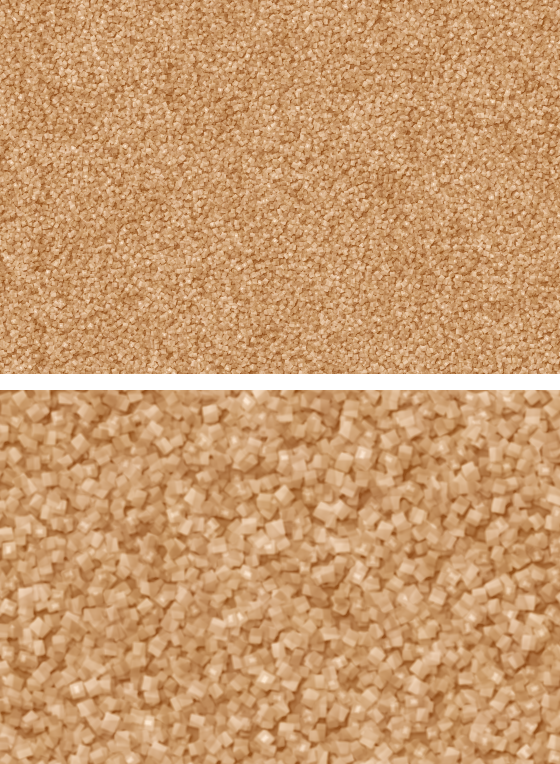
Top, the full canvas; bottom, a detail of the centre.
This texture is drawn by a Shadertoy shader. Its source:

```glsl
// Draws a sunlit bed of raw cane sugar: small, blocky, translucent crystals.

const float GRAIN_ROWS = 60.0;   // grain cells per canvas height
const int LAYERS = 4;            // crystals piled from bottom to top
const vec2 LIGHT_DIR = vec2(-0.6, 0.8);
const vec3 SHADE_COLOR = vec3(0.64, 0.40, 0.20);
const vec3 SUGAR_COLOR = vec3(0.79, 0.60, 0.41);
const vec3 SHINE_COLOR = vec3(0.92, 0.80, 0.68);

vec3 hash32(vec2 p) {
    vec3 q = fract(p.xyx * vec3(0.1031, 0.1030, 0.0973));
    q += dot(q, q.yxz + 33.33);
    return fract((q.xxy + q.yzz) * q.zyx);
}

mat2 rotation(float angle) {
    float c = cos(angle), s = sin(angle);
    return mat2(c, s, -s, c);
}

float cornerGradient(vec2 corner, vec2 offset) {
    float angle = 6.2832 * hash32(corner).x;
    return dot(vec2(cos(angle), sin(angle)), offset);
}

// Gradient noise, roughly -0.7 to 0.7
float gradientNoise(vec2 p) {
    vec2 i = floor(p), f = p - i;
    vec2 u = f * f * f * (f * (f * 6.0 - 15.0) + 10.0);
    vec2 e = vec2(0.0, 1.0);
    float low = mix(cornerGradient(i, f), cornerGradient(i + e.yx, f - e.yx), u.x);
    float high = mix(cornerGradient(i + e, f - e), cornerGradient(i + e.yy, f - e.yy), u.x);
    return mix(low, high, u.y);
}

float roundedBox(vec2 p, vec2 halfSize, float radius) {
    vec2 q = abs(p) - halfSize + radius;
    return length(max(q, 0.0)) + min(max(q.x, q.y), 0.0) - radius;
}

// Brightness of a crystal: two facets, a slope toward the light and a rare glint
float crystalTone(vec2 local, vec2 offset, vec3 rnd, float level, float soft) {
    float ridge = local.x + (rnd.y - 0.5) * local.y + 0.25 * (rnd.z - 0.5);
    float facet = smoothstep(-soft, soft, ridge) - 0.5;
    float tone = level + 0.38 * (rnd.x - 0.5);
    tone += 0.24 * facet * sign(rnd.y - 0.5);
    tone += 0.22 * dot(offset, LIGHT_DIR);
    float glint = roundedBox(local - 0.12 * (rnd.xy - 0.5), vec2(0.19, 0.11), 0.05);
    return tone + 0.36 * step(0.84, rnd.z) * smoothstep(soft, -soft, glint);
}

// Paints one layer of scattered crystals, each with its shadow, over the tone
float paintCrystals(float tone, vec2 p, float seed, float level, float soft) {
    vec2 home = floor(p);
    vec2 shadowShift = rotation(seed) * (-0.17 * LIGHT_DIR);
    for (int y = -1; y <= 1; y++) {
        for (int x = -1; x <= 1; x++) {
            vec2 cell = home + vec2(x, y);
            vec3 place = hash32(cell + 37.0 * seed);
            vec3 look = hash32(cell + 71.0 * seed + 19.0);
            vec2 offset = p - cell - 0.5 - 0.85 * (place.xy - 0.5);
            mat2 turn = rotation(6.2832 * place.z);
            vec2 local = turn * offset;
            vec2 halfSize = mix(vec2(0.28, 0.25), vec2(0.49, 0.41), look.yx);

            float shadow = roundedBox(turn * (offset - shadowShift), halfSize, 0.12);
            tone -= 0.19 * smoothstep(0.14, -0.10, shadow);

            float mask = smoothstep(soft, -soft, roundedBox(local, halfSize, 0.12));
            vec2 lit = rotation(-seed) * offset;
            tone = mix(tone, crystalTone(local, lit, look, level, soft), 0.94 * mask);
        }
    }
    return tone;
}

vec3 sugarColor(float tone) {
    vec3 dark = mix(SHADE_COLOR, SUGAR_COLOR, 2.0 * tone);
    vec3 bright = mix(SUGAR_COLOR, SHINE_COLOR, 2.0 * tone - 1.0);
    return tone < 0.5 ? dark : bright;
}

void mainImage(out vec4 fragColor, in vec2 fragCoord) {
    vec2 uv = fragCoord / iResolution.y;
    float soft = max(0.10, 0.6 * GRAIN_ROWS / iResolution.y);

    // Piled crystals, every layer on its own turned grid
    float tone = 0.14;
    for (int i = 0; i < LAYERS; i++) {
        float seed = float(i) + 1.0;
        vec2 p = rotation(seed) * uv * GRAIN_ROWS + 13.7 * seed;
        tone = paintCrystals(tone, p, seed, 0.41 + 0.09 * float(i), soft);
    }

    // Uneven surface: gentle swells, small pits and fine crystal grit
    tone += 0.09 * gradientNoise(uv * 5.0 + 3.1);
    tone += 0.14 * gradientNoise(uv * 17.0 + 8.4);
    tone -= 0.22 * smoothstep(0.28, 0.60, gradientNoise(uv * 11.0 + 21.3));
    tone += 0.14 * gradientNoise(uv * GRAIN_ROWS * 2.3);

    vec3 color = sugarColor(clamp(tone, -0.22, 1.25));
    color.b += 0.02 * gradientNoise(uv * GRAIN_ROWS * 0.6 + 5.0);
    fragColor = vec4(color, 1.0);
}
```
